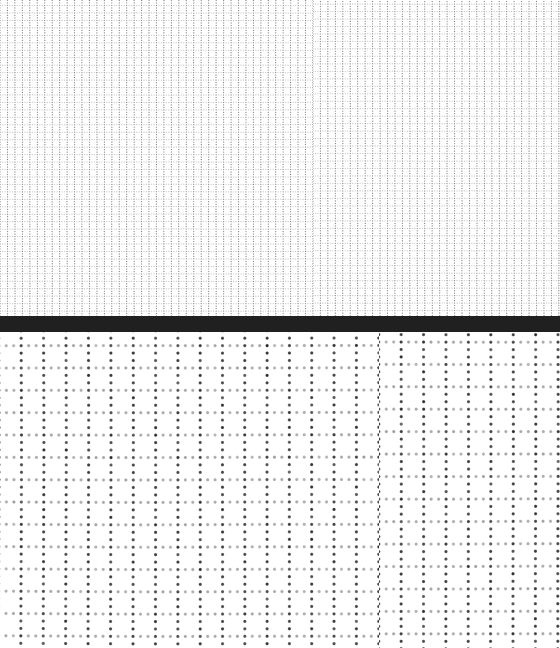
Top, the full canvas; bottom, a detail of the centre.
Write a WebGL 2 fragment shader that draws this pattern.

```glsl
#version 300 es
precision highp float;

#define COLUMNS 75.15
#define DOTS_PER_CELL 3.0
#define DOT_RADIUS 0.199
#define SEAM_COLUMN 42.0
#define ROW_PHASE_LEFT 0.66
#define ROW_PHASE_RIGHT 0.72
#define RIGHT_ROW_SCALE 0.9966
#define COLUMN_INK 0.75
#define ROW_INK 0.34
#define WOBBLE 0.05
#define WEAR 0.35

uniform vec2 u_resolution;
out vec4 fragColor;

const vec3 PAPER = vec3(1.0);
const vec3 INK = vec3(0.0);

vec2 hashGradient(vec2 p) {
    p = vec2(dot(p, vec2(127.1, 311.7)), dot(p, vec2(269.5, 183.3)));
    return 2.0 * fract(sin(p) * 43758.5) - 1.0;
}

float gradientNoise(vec2 p) {
    vec2 i = floor(p), f = fract(p);
    vec2 u = f * f * (3.0 - 2.0 * f);
    vec2 e = vec2(1.0, 0.0);
    float low = mix(dot(hashGradient(i), f),
                    dot(hashGradient(i + e.xy), f - e.xy), u.x);
    float high = mix(dot(hashGradient(i + e.yx), f - e.yx),
                     dot(hashGradient(i + e.xx), f - e.xx), u.x);
    return mix(low, high, u.y);
}

// Soft disc whose total ink stays constant when pixels exceed its size
float dotCoverage(float dist, float pixel) {
    float soft = 0.75 * pixel;
    float r2 = DOT_RADIUS * DOT_RADIUS;
    float gain = r2 / (r2 + 0.2 * soft * soft);
    return gain * (1.0 - smoothstep(DOT_RADIUS - soft, DOT_RADIUS + soft, dist));
}

void main() {
    // Square cells, with a slight change of row spacing past the seam
    vec2 cell = gl_FragCoord.xy / u_resolution.x * COLUMNS;
    float right = step(SEAM_COLUMN, cell.x);
    cell.y = cell.y * mix(1.0, RIGHT_ROW_SCALE, right)
           - mix(ROW_PHASE_LEFT, ROW_PHASE_RIGHT, right);

    // Gentle drift of the lines
    vec2 drift = vec2(gradientNoise(cell * 0.11),
                      gradientNoise(cell * 0.11 + 37.0));
    cell += WOBBLE * drift;

    // Nearest dot on the fine lattice
    vec2 lattice = cell * DOTS_PER_CELL;
    vec2 id = floor(lattice + 0.5);
    float pixel = DOTS_PER_CELL * COLUMNS / u_resolution.x;
    float coverage = dotCoverage(length(lattice - id), pixel);

    // Dark dots on columns, pale dots on rows, none inside the cells
    vec2 onLine = 1.0 - step(0.5, mod(id + 0.25, DOTS_PER_CELL) - 0.25);
    float strength = max(onLine.x * COLUMN_INK, onLine.y * ROW_INK);

    // Uneven printing from dot to dot
    strength *= 1.0 + WEAR * gradientNoise(id * 0.73 + 11.3);

    fragColor = vec4(mix(PAPER, INK, clamp(coverage * strength, 0.0, 1.0)), 1.0);
}
```
